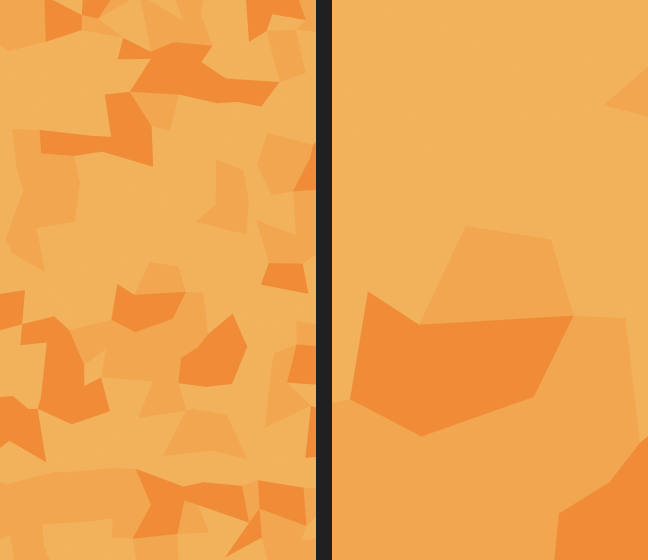
Left: the whole. Right: its middle third, enlarged.
This background is drawn by a WebGL 2 fragment shader. Its source:

```glsl
#version 300 es
precision highp float;
// Flat faceted patches in three oranges. A grid with jittered corners gives
// irregular quads; clustered noise ranks the quads of each tile, and the
// highest ranks become dark or mid patches on the light ground.

#define CELLS_ACROSS 10.0
#define JITTER 0.86        // share of a grid cell in which its corner may fall
#define CLUSTER_FREQ 0.37  // lower values join more quads into one patch
#define GRAIN 0.4          // independent variation between neighbouring quads
#define TILE 5             // quads per tile side used for ranking
#define DARK_COUNT 5       // dark quads in each tile
#define MID_COUNT 9        // mid quads in each tile, before dark covers them
#define LIGHT vec3(0.95, 0.70, 0.36)
#define MID   vec3(0.95, 0.65, 0.31)
#define DARK  vec3(0.94, 0.55, 0.22)

uniform vec2 u_resolution;
out vec4 fragColor;

// Integer hash: two values in 0..1 for a lattice point and a seed
vec2 hash2(ivec2 p, int seed) {
    uvec2 h = uvec2(p + 4096) * 1664525u + uint(seed) * 747796u + 1013904u;
    h.x += h.y * 1664525u;
    h.y += h.x * 1664525u;
    h ^= h >> 16u;
    h.x += h.y * 1664525u;
    h.y += h.x * 1664525u;
    h ^= h >> 16u;
    return vec2(h >> 8u) / exp2(24.0);
}

float gradientDot(ivec2 corner, vec2 offset, int seed) {
    float angle = 6.28319 * hash2(corner, seed).x;
    return dot(vec2(cos(angle), sin(angle)), offset);
}

float gradientNoise(vec2 p, int seed) {
    ivec2 i = ivec2(floor(p));
    vec2 f = fract(p);
    vec2 u = f * f * f * (f * (f * 6.0 - 15.0) + 10.0);
    float bottom = mix(gradientDot(i, f, seed),
                       gradientDot(i + ivec2(1, 0), f - vec2(1, 0), seed), u.x);
    float top = mix(gradientDot(i + ivec2(0, 1), f - vec2(0, 1), seed),
                    gradientDot(i + ivec2(1, 1), f - vec2(1, 1), seed), u.x);
    return mix(bottom, top, u.y);
}

// Clustered tone value of one quad
float toneValue(ivec2 cell, int seed) {
    return gradientNoise(vec2(cell) * CLUSTER_FREQ + 0.21, seed)
         + GRAIN * hash2(cell, seed + 50).y;
}

// Number of quads in the same tile with a higher tone value
int rankInTile(ivec2 cell, int seed) {
    ivec2 origin = ivec2(floor(vec2(cell) / float(TILE))) * TILE;
    float own = toneValue(cell, seed);
    int rank = 0;
    for (int k = 0; k < TILE * TILE; k++) {
        if (toneValue(origin + ivec2(k % TILE, k / TILE), seed) > own) rank++;
    }
    return rank;
}

vec3 quadColor(ivec2 cell) {
    if (rankInTile(cell, 3) < DARK_COUNT) return DARK;
    return rankInTile(cell, 17) < MID_COUNT ? MID : LIGHT;
}

vec2 cornerPoint(ivec2 cell) {
    return vec2(cell) + 0.5 + JITTER * (hash2(cell, 7) - 0.5);
}

// Signed distance to the quad, negative inside; concave quads allowed
float quadDistance(vec2 p, ivec2 cell) {
    vec2 v[4];
    v[0] = cornerPoint(cell);
    v[1] = cornerPoint(cell + ivec2(1, 0));
    v[2] = cornerPoint(cell + ivec2(1, 1));
    v[3] = cornerPoint(cell + ivec2(0, 1));
    float nearest = 1e6, side = 1.0;
    for (int i = 0; i < 4; i++) {
        vec2 a = v[i], b = v[(i + 3) % 4];
        vec2 edge = b - a, w = p - a;
        vec2 gap = w - edge * clamp(dot(w, edge) / dot(edge, edge), 0.0, 1.0);
        nearest = min(nearest, dot(gap, gap));
        bvec3 crossing = bvec3(p.y >= a.y, p.y < b.y, edge.x * w.y > edge.y * w.x);
        if (all(crossing) || !any(crossing)) side = -side;
    }
    return side * sqrt(nearest);
}

void main() {
    float pixel = CELLS_ACROSS / u_resolution.x;
    vec2 p = gl_FragCoord.xy * pixel;
    ivec2 home = ivec2(floor(p));

    // Blend the quads that can reach this point by their pixel coverage
    vec3 sum = vec3(0.0);
    float total = 0.0;
    for (int k = 0; k < 4; k++) {
        ivec2 cell = home - ivec2(k % 2, k / 2);
        float cover = clamp(0.5 - quadDistance(p, cell) / pixel, 0.0, 1.0);
        if (cover > 0.0) {
            sum += cover * quadColor(cell);
            total += cover;
        }
    }
    fragColor = vec4(total > 0.0 ? sum / total : LIGHT, 1.0);
}
```
